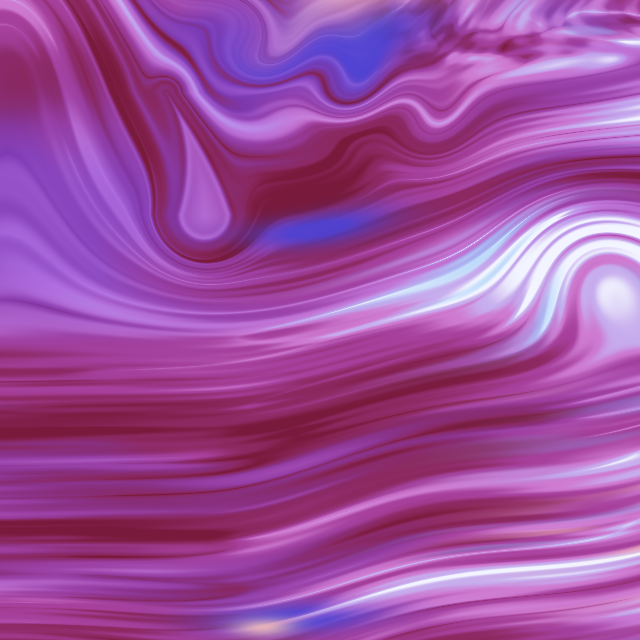
A Shadertoy shader for this background:

```glsl
float hash(vec2 p) {
    vec3 h = fract(p.xyx * vec3(0.1031, 0.1030, 0.0973));
    h += dot(h, h.yzx + 33.33);
    return fract((h.x + h.y) * h.z);
}

float noise(vec2 p) {
    vec2 i = floor(p), f = fract(p);
    f = f * f * (3.0 - 2.0 * f);
    return mix(mix(hash(i), hash(i + vec2(1, 0)), f.x),
               mix(hash(i + vec2(0, 1)), hash(i + 1.0), f.x), f.y);
}

float blob(vec2 p, vec2 centre, vec2 radius) {
    vec2 d = (p - centre) / radius;
    return exp(-dot(d, d));
}

// Teardrop with a thin tail leaning up and to the left
float teardrop(vec2 p) {
    vec2 l = p - vec2(0.32, 0.665);
    float t = clamp(l.y / 0.19, 0.0, 1.0);
    return length(vec2(l.x + 0.06 * t * t, l.y - 0.19 * t)) - 0.042 * pow(1.0 - t, 1.4);
}

// Fluid distortion, calm at the bottom and swirling at the top
vec2 swirl(vec2 p) {
    float top = smoothstep(0.45, 0.9, p.y);
    for (int i = 0; i < 3; i++) {
        float k = float(i);
        vec2 centre = vec2(0.38 + 0.13 * k, 0.93 - 0.06 * k);
        vec2 d = p - centre;
        float a = (1.9 - 0.2 * k) * exp(-dot(d, d) / 0.005);
        p = centre + mat2(cos(a), sin(a), -sin(a), cos(a)) * d;
    }
    for (int i = 0; i < 3; i++) {
        float f = 5.0 + 4.0 * float(i);
        p += mix(0.035, 0.1, top) / f * sin(p.yx * f * vec2(1.2, 1.0) + vec2(1.3, 2.6) * f);
    }
    return p;
}

// Height of the streamline through p
float stream(vec2 p) {
    float h = p.y - 0.13 * p.x * p.x;
    h -= 0.4 * exp(-18.0 * p.x * p.x) * smoothstep(0.4, 1.05, p.y);
    h -= 0.15 * blob(p, vec2(0.93, 0.6), vec2(0.14, 0.13));
    return h + 0.04 * (noise(p * vec2(3.0, 5.0)) - 0.5);
}

vec3 ramp(float t) {
    vec3 c = mix(vec3(0.47, 0.10, 0.23), vec3(0.55, 0.16, 0.38), smoothstep(0.0, 0.22, t));
    c = mix(c, vec3(0.65, 0.25, 0.61), smoothstep(0.22, 0.42, t));
    c = mix(c, vec3(0.81, 0.48, 0.82), smoothstep(0.42, 0.64, t));
    c = mix(c, vec3(0.78, 0.68, 0.93), smoothstep(0.64, 0.8, t));
    return mix(c, vec3(0.95, 0.96, 1.0), smoothstep(0.8, 1.0, t));
}

void mainImage(out vec4 fragColor, in vec2 fragCoord) {
    vec2 p = fragCoord / iResolution.xy;
    vec2 q = swirl(p);
    float drop = teardrop(p);
    float h = mix(stream(q), 0.7 + drop, exp(-pow(max(drop, 0.0) / 0.04, 2.0)));
    float x = q.x + 0.3 * (q.y - h);

    // Diagonal plumes in the upper right corner
    float plume = smoothstep(0.79, 0.9, p.y - 0.1 * p.x) * smoothstep(0.55, 0.78, p.x);
    h = mix(h, 0.75 + dot(q - vec2(0.8, 0.85), vec2(-0.66, 0.6)), plume);
    x = mix(x, 2.0 * dot(q, vec2(0.6, 0.75)), plume);

    // Streaks drawn out along the flow
    float streaks = 0.40 * noise(vec2(x * 1.8, h * 10.0) + 3.0)
                  + 0.34 * noise(vec2(x * 2.6 + h * 3.0, h * 27.0) + 17.0)
                  + 0.25 * noise(vec2(x * 3.2 + h * 5.0, h * 66.0) + 41.0)
                  + 0.17 * noise(vec2(x * 4.5 + h * 9.0, h * 150.0) + 71.0) - 0.58;

    // Broad light and dark regions
    float light = blob(q, vec2(0.85, 0.56), vec2(0.26, 0.1))
                + 0.7 * blob(q, vec2(1.02, 0.92), vec2(0.2, 0.2))
                + 0.95 * blob(q, vec2(0.85, 0.09), vec2(0.38, 0.07))
                + 0.65 * blob(q, vec2(1.05, 0.32), vec2(0.27, 0.2))
                + 0.5 * blob(q, vec2(0.65, 1.02), vec2(0.2, 0.05));
    float dark = blob(q, vec2(0.1, 0.35), vec2(0.45, 0.1))
               + 0.75 * blob(q, vec2(0.6, 0.32 + 0.15 * (q.x - 0.6)), vec2(0.34, 0.08))
               + blob(q, vec2(0.02, 0.88), vec2(0.14, 0.08))
               + (1.0 - plume) * exp(-pow((h - 0.68) / 0.045, 2.0)) * max(1.0 - 0.9 * q.x, 0.0);
    float tone = 0.42 + (1.15 + 0.35 * min(light, 1.0)) * streaks + 0.36 * light - 0.27 * dark;

    // Fine bright and dark filaments
    float crest = 1.0 - abs(2.0 * noise(vec2(x * 1.4, h * 36.0) + 63.0) - 1.0);
    float crease = 1.0 - abs(2.0 * noise(vec2(x * 1.2, h * 40.0) + 87.0) - 1.0);
    float patches = smoothstep(0.3, 0.7, noise(q * vec2(4.0, 7.0) + 9.0));
    tone += 0.3 * pow(crest, 7.0) * patches * (0.45 + light);
    tone -= 0.26 * pow(crease, 6.0) * (1.0 - 0.7 * patches);

    // Teardrop body and rim
    tone = mix(tone, 0.54 - 3.0 * (drop + 0.02), smoothstep(0.008, -0.012, drop));
    tone += 0.22 * exp(-pow((drop + 0.004) / 0.005, 2.0));
    vec3 col = ramp(tone);

    // Violet, blue, cyan and peach tints
    float violet = blob(q, vec2(0.1, 0.68), vec2(0.27, 0.14))
                 + blob(q, vec2(0.4, 0.94), vec2(0.16, 0.12))
                 + 0.4 * smoothstep(0.55, 0.8, noise(vec2(x * 2.0, h * 12.0) + 29.0));
    vec3 violetTone = mix(vec3(0.48, 0.22, 0.70), vec3(0.68, 0.43, 0.89), smoothstep(0.25, 0.8, tone));
    col = mix(col, violetTone, min(violet, 0.95) * smoothstep(0.1, 0.32, tone) * smoothstep(1.0, 0.7, tone));
    float blue = blob(q, vec2(0.53, 0.94), vec2(0.13, 0.04))
               + blob(q, vec2(0.49, 0.65), vec2(0.11, 0.025))
               + blob(q, vec2(0.46, 0.04), vec2(0.13, 0.025))
               + 0.6 * blob(q, vec2(0.83, 0.92), vec2(0.12, 0.07)) * patches;
    col = mix(col, vec3(0.27, 0.26, 0.85), min(blue, 0.85) * smoothstep(0.9, 0.45, tone));
    float tint = noise(vec2(x * 2.5, h * 60.0) + 51.0);
    col = mix(col, vec3(0.48, 0.72, 0.95), 0.5 * min(light, 1.0) * smoothstep(0.7, 0.95, tint));
    float warm = blob(q, vec2(1.0, 0.22), vec2(0.2, 0.13)) * smoothstep(0.4, 0.15, tint)
               + blob(q, vec2(0.62, 1.02), vec2(0.16, 0.04))
               + blob(q, vec2(0.41, 0.03), vec2(0.05, 0.015));
    col = mix(col, vec3(0.98, 0.77, 0.71), 0.8 * min(warm, 1.0));

    fragColor = vec4(clamp(col, 0.0, 1.0), 1.0);
}
```
